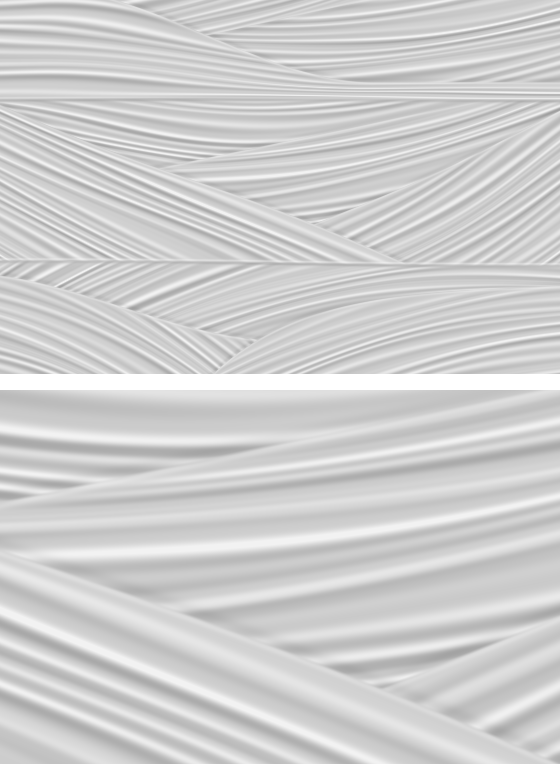
Top: the whole. Bottom: its middle third, enlarged.
Reproduce this texture procedurally as a WebGL 1 fragment shader.

```glsl
precision highp float;
// Pale plaster combed by hand: three bands of overlapping, curved sweeps.
// Each sweep is a field whose level lines are the grooves; jittered 1D cells
// give every groove a bright crest and a soft shadow, fading along its length.

uniform vec2 u_resolution;

float hash(float n, float seed) {
  return fract(sin(n * 12.9898 + seed * 78.233) * 43758.5);
}

float bump(float d, float width) {
  return exp(-d * d / (width * width));
}

// Tone of combed plaster; s counts the grooves, x runs along them.
float grooves(float s, float x, float seed) {
  s += 0.28 * sin(2.6 * x + 0.8 * s + seed) + 0.16 * sin(6.3 * x - 1.3 * s + seed * 2.0);
  float cell = floor(s);
  float tone = 0.818;
  for (int i = -2; i <= 2; i++) {
    float id = cell + float(i);
    float jitter = hash(id, seed);
    float strength = 0.45 + 0.55 * hash(id, seed + 7.0);
    strength *= 0.78 + 0.3 * sin(x * 4.5 + jitter * 40.0);
    float d = s - id - 0.5 - 0.65 * (jitter - 0.5);
    tone += strength * (0.17 * bump(d, 0.19) - 0.16 * bump(d + 0.4, 0.26));
    tone += 0.035 * (jitter - 0.5) * bump(d - 0.3, 0.3);
  }
  // Fine comb streaks and a slow change of light
  tone += 0.007 * sin(s * 15.0 + 3.0 * sin(s * 2.3 + x));
  return tone + 0.008 * sin(s * 0.9 + x * 3.0 + seed);
}

// Lays a sweep over the tone where inside > 0, with a raised lip.
float lay(float tone, float sweep, float inside) {
  tone -= 0.045 * bump(inside + 0.006, 0.006);
  sweep = mix(sweep, 0.815, 0.7 * bump(inside - 0.004, 0.008));
  sweep += 0.05 * bump(inside - 0.003, 0.003);
  return mix(tone, sweep, smoothstep(-0.002, 0.002, inside));
}

float topBand(float x, float y) {
  float tone = grooves(40.0 * (y - 0.17 * (x - 0.75) * (x - 0.75)), x, 1.0);
  // Small rising sweep at the upper middle
  float rising = grooves(42.0 * (y - 0.13 * x - 0.1 * x * x), x, 2.0);
  tone = lay(tone, rising, y - 0.915 - 0.22 * (x - 0.6));
  // Left sweep flattens into the seam
  float edge = 0.78 + 0.255 * (1.0 - smoothstep(0.1, 1.0, x));
  float s = (y - 0.735) / (edge - 0.635);
  return lay(tone, grooves(11.5 * s, x, 3.0), edge - y);
}

float middleBand(float x, float y) {
  // Hanging curves, then a gentle rise below them
  float tone = grooves(40.0 * (y + 0.055 * cos(3.6 * (x - 0.7))), x, 4.0);
  float rise = grooves(40.0 * (y - 0.2 * (x - 0.45) * (x - 0.45)), x, 5.0);
  tone = lay(tone, rise, 0.56 + 0.21 * (x - 0.47) - y);
  // Steep right sweep
  float steep = grooves(35.0 * (y - 0.6 * x + 0.02 * sin(5.0 * x + 4.0 * y)), x, 6.0);
  float steepEdge = 0.405 + 0.46 * (x - 0.85) - 0.012 * sin(5.0 * (x - 0.85));
  tone = lay(tone, steep, steepEdge - y);
  // Long left sweep running down to the lower seam
  float d = y - 0.72 + 0.39 * x + 0.008 * sin(6.0 * x);
  float fall = grooves(41.0 * d * (1.0 - 0.4 * x), x, 7.0);
  return lay(tone, fall, -d);
}

float bottomBand(float x, float y) {
  float tone = grooves(40.0 * (y - 0.6 * x + 0.22 * x * x), x, 8.0);
  // Left sweep bends downward
  float leftEdge = 0.09 + 0.18 * (1.0 - smoothstep(-0.1, 0.75, x));
  float leftSweep = grooves(35.0 * (y + 0.28 * x + 0.42 * x * x), x, 9.0);
  tone = lay(tone, leftSweep, leftEdge - y);
  // Right sweep climbs and levels out
  float rightEdge = 0.24 - 0.24 * exp(-4.0 * (x - 0.57));
  float rightSweep = grooves(37.0 * (y - 0.75 * x + 0.22 * x * x), x, 10.0);
  return lay(tone, rightSweep, rightEdge - y);
}

// Narrow level ridge between two bands
float seam(float tone, float d, float x) {
  tone = mix(tone, 0.8, 0.75 * bump(d, 0.009));
  tone += 0.07 * bump(d - 0.005, 0.003);
  return tone - (0.075 + 0.02 * sin(5.0 * x)) * bump(d + 0.002, 0.004);
}

void main() {
  vec2 p = gl_FragCoord.xy / u_resolution.y;
  float x = p.x;
  float y = p.y;

  float upperSeam = y - 0.733 - 0.002 * sin(3.0 * x);
  float lowerSeam = y - 0.302 + 0.008 * x - 0.002 * sin(4.0 * x);
  float tone = mix(middleBand(x, y), topBand(x, y), smoothstep(-0.002, 0.002, upperSeam));
  tone = mix(bottomBand(x, y), tone, smoothstep(-0.002, 0.002, lowerSeam));
  tone = seam(tone, upperSeam, x);
  tone = seam(tone, lowerSeam, x + 2.0);

  gl_FragColor = vec4(vec3(clamp(tone, 0.62, 0.95)), 1.0);
}
```
